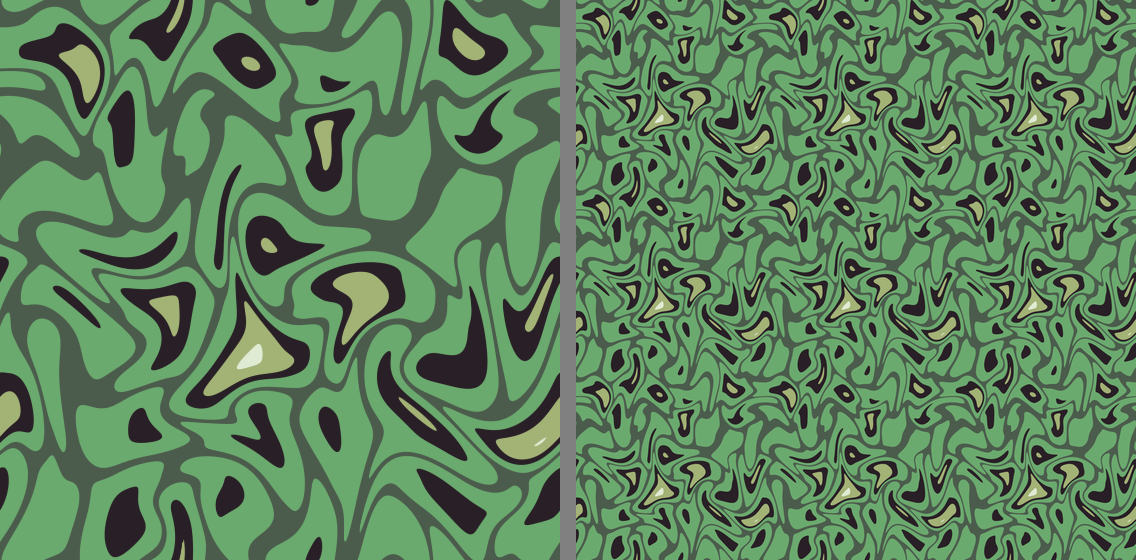
Left: one tile. Right: repeated 3 by 3.
A WebGL 1 fragment shader for this pattern:

```glsl
precision highp float;
// Tiling camouflage of warped cells, banded in green, dark and olive contours.

uniform vec2 u_resolution;

#define CELLS 6.0         // cells along each side
#define JITTER 0.86       // scatter of the cell centres
#define ROUNDNESS 7.0     // lower values round the cells more
#define WARP_LAYERS 7     // number of sine shears
#define WARP_SHEAR 0.65   // strength of each shear
#define GREEN_LEVEL 0.08  // contour heights, from cell border to core
#define DARK_LEVEL 0.445
#define OLIVE_LEVEL 0.72
#define PALE_LEVEL 1.12

const float TAU = 6.2831853;
const vec3 MOSS  = vec3(0.295, 0.36, 0.30);
const vec3 GREEN = vec3(0.42, 0.665, 0.43);
const vec3 DARK  = vec3(0.16, 0.12, 0.15);
const vec3 OLIVE = vec3(0.64, 0.70, 0.46);
const vec3 PALE  = vec3(0.88, 0.92, 0.83);

vec2 hash2(vec2 cell) {
  vec3 h = fract(cell.xyx * vec3(0.1031, 0.1030, 0.0973) + 0.317);
  h += dot(h, h.yzx + 33.33);
  return fract((h.xx + h.yz) * h.zy);
}

// Area-preserving shears; whole wave numbers keep the unit square periodic.
vec2 warp(vec2 p) {
  for (int i = 0; i < WARP_LAYERS; i++) {
    float n = float(i);
    float angle = n * 2.4 + 0.7;
    vec2 wave = floor((2.0 + 0.6 * n) * vec2(cos(angle), sin(angle)) + 0.5);
    float swing = sin(TAU * dot(wave, p) + n * n * 1.7 + 0.9);
    p += vec2(-wave.y, wave.x) * swing * WARP_SHEAR / (TAU * dot(wave, wave));
  }
  return p;
}

// Smooth cellular height: near zero on cell borders, rising to the cores.
float cellHeight(vec2 uv) {
  vec2 p = warp(uv) * CELLS;
  vec2 base = floor(p);
  float nearest = 100.0;
  float total = 0.0;
  for (int y = -2; y <= 2; y++) {
    for (int x = -2; x <= 2; x++) {
      vec2 cell = base + vec2(float(x), float(y));
      vec2 centre = cell + 0.5 + JITTER * (hash2(mod(cell, CELLS)) - 0.5);
      vec2 away = centre - p;
      float squared = dot(away, away);
      nearest = min(nearest, squared);
      total += exp(-ROUNDNESS * squared);
    }
  }
  float rivals = total * exp(ROUNDNESS * nearest) - 1.0;
  return -log(max(rivals, 0.00001)) / ROUNDNESS;
}

void main() {
  vec2 uv = gl_FragCoord.xy / u_resolution;
  vec2 texel = 1.0 / u_resolution;
  float height = cellHeight(uv);

  // Local slope gives every contour the same soft edge.
  vec2 slope = vec2(cellHeight(uv + vec2(texel.x, 0.0)),
                    cellHeight(uv + vec2(0.0, texel.y))) - height;
  float soft = 0.7 * length(slope) + 0.0001;

  // Stack the colour bands.
  vec3 color = mix(MOSS, GREEN, smoothstep(-soft, soft, height - GREEN_LEVEL));
  color = mix(color, DARK, smoothstep(-soft, soft, height - DARK_LEVEL));
  color = mix(color, OLIVE, smoothstep(-soft, soft, height - OLIVE_LEVEL));
  color = mix(color, PALE, smoothstep(-soft, soft, height - PALE_LEVEL));
  gl_FragColor = vec4(color, 1.0);
}
```
